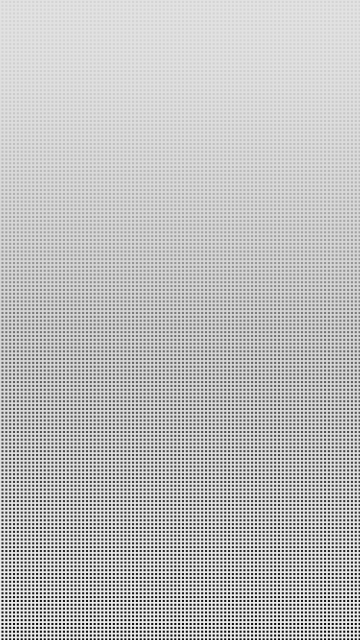
A WebGL 2 fragment shader for this pattern:

```glsl
#version 300 es
precision highp float;
// Fine grid of soft square dots darkening downward over a pale grey gradient.
uniform vec2 u_resolution;
out vec4 fragColor;

// Pale sheet: light at the top, greyest in the middle, near white at the foot.
float sheetTone(float height) {
  float lower = mix(0.925, 0.835, smoothstep(0.0, 0.52, height));
  return mix(lower, 0.885, smoothstep(0.55, 1.0, height));
}

// Dots fade from black at the foot into the sheet at the top.
float dotTone(float height) {
  float lower = mix(0.03, 0.49, smoothstep(-0.25, 0.75, height) * 1.25 - 0.19);
  float upper = mix(0.49, 0.83, sin(clamp((height - 0.5) * 2.0, 0.0, 1.0) * 1.5708));
  return mix(lower, upper, smoothstep(0.4, 0.6, height));
}

// Antialiased square coverage, measured in grid cells.
float squareDot(vec2 offset, float halfSide, float pixel) {
  vec2 cover = clamp((halfSide - abs(offset)) / pixel + 0.5, 0.0, 1.0);
  return cover.x * cover.y;
}

void main() {
  float height = gl_FragCoord.y / u_resolution.y;
  float columns = 93.75;

  // Cells are counted from the upper left corner.
  vec2 fromTop = vec2(gl_FragCoord.x, u_resolution.y - gl_FragCoord.y);
  vec2 cell = fromTop / u_resolution.x * columns;
  vec2 offset = fract(cell - vec2(0.15, 0.0)) - 0.5;

  float pixel = columns / u_resolution.x;
  float ink = squareDot(offset, 0.27, pixel);
  float tone = mix(sheetTone(height), dotTone(height), ink);
  fragColor = vec4(vec3(tone), 1.0);
}
```
